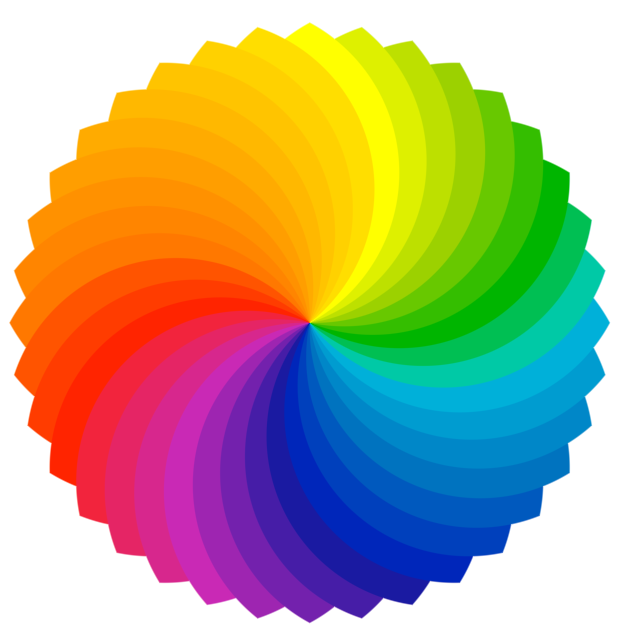
A Shadertoy shader for this background:

```glsl
// A rainbow pinwheel of 36 overlapping leaf-shaped petals on white.
// Each petal is a lens made of two circular arcs; the arc angle at a given
// radius has a closed form, so the visible petal follows from polar coordinates.

const float PETALS = 36.0;
const float TURN = 6.2831853;
const float PETAL_LENGTH = 0.481;    // centre to tip
const float PETAL_BULGE = 0.1436;    // half width of the lens
const vec2 WHEEL_CENTRE = vec2(0.4955, 0.4827);
const vec3 PAPER = vec3(1.0);

// Radius of the circle whose arc has the given chord and bulge.
float arcRadius(float chord, float bulge) {
    return (0.25 * chord * chord + bulge * bulge) / (2.0 * bulge);
}

// Moves a colour towards the next stop as index runs between two petals.
vec3 blendStop(vec3 colour, float index, float start, float end, vec3 next) {
    return mix(colour, next, clamp((index - start) / (end - start), 0.0, 1.0));
}

// Petal colour, counted clockwise from the yellow one at the top.
vec3 petalColour(float petal) {
    float i = mod(petal, PETALS);
    vec3 c = vec3(1.0, 1.0, 0.0);                              // yellow
    c = blendStop(c, i, 0.0, 3.0, vec3(0.61, 0.82, 0.0));      // lime
    c = blendStop(c, i, 3.0, 6.0, vec3(0.0, 0.71, 0.0));       // green
    c = blendStop(c, i, 6.0, 8.0, vec3(0.0, 0.79, 0.65));      // turquoise
    c = blendStop(c, i, 8.0, 9.0, vec3(0.0, 0.69, 0.85));      // cyan
    c = blendStop(c, i, 9.0, 12.0, vec3(0.0, 0.45, 0.75));     // azure
    c = blendStop(c, i, 12.0, 15.0, vec3(0.0, 0.15, 0.73));    // blue
    c = blendStop(c, i, 15.0, 16.0, vec3(0.10, 0.10, 0.63));   // indigo
    c = blendStop(c, i, 16.0, 18.0, vec3(0.45, 0.13, 0.68));   // violet
    c = blendStop(c, i, 18.0, 20.0, vec3(0.79, 0.16, 0.71));   // magenta
    c = blendStop(c, i, 20.0, 23.0, vec3(0.95, 0.14, 0.24));   // crimson
    c = blendStop(c, i, 23.0, 24.0, vec3(1.0, 0.14, 0.0));     // red
    c = blendStop(c, i, 24.0, 26.0, vec3(1.0, 0.33, 0.0));     // vermilion
    c = blendStop(c, i, 26.0, 27.0, vec3(1.0, 0.47, 0.0));     // orange
    return blendStop(c, i, 27.0, 35.0, vec3(1.0, 0.87, 0.0));  // gold
}

// Swirled petals, softened by one pixel across each arc.
vec3 pinwheel(float angle, float radius, float chord, float arc, float pixel) {
    float diameter = 2.0 * arc;
    float r = clamp(radius, 0.0001, chord);
    float swirl = acos(r / diameter) - acos(chord / diameter);
    float spacing = TURN / PETALS;
    float phase = (angle - swirl) / spacing;
    float slope = diameter / (r * sqrt(diameter * diameter - r * r) * spacing);
    float soft = min(0.5, 0.8 * pixel * slope);
    float border = floor(phase + 0.5);
    float beyond = smoothstep(-soft, soft, phase - border);
    return mix(petalColour(border), petalColour(border + 1.0), beyond);
}

// Signed distance to the scalloped rim: the outer half of one repeated lens.
float rimDistance(float angle, float radius, float chord, float bulge, float arc) {
    float spacing = TURN / PETALS;
    float folded = abs(mod(angle + 0.5 * spacing, spacing) - 0.5 * spacing);
    vec2 q = radius * vec2(sin(folded), cos(folded));
    q.y = max(q.y, 0.5 * chord);
    return length(q - vec2(bulge - arc, 0.5 * chord)) - arc;
}

void mainImage(out vec4 fragColor, in vec2 fragCoord) {
    float pixel = 1.0 / iResolution.y;
    vec2 p = (fragCoord - 0.5 * vec2(iResolution.x, 0.0)) * pixel;
    p -= WHEEL_CENTRE - vec2(0.512, 0.0);

    // Angle runs clockwise from the top.
    float radius = length(p);
    float angle = radius > 0.0 ? atan(p.x, p.y) : 0.0;
    float arc = arcRadius(PETAL_LENGTH, PETAL_BULGE);

    vec3 wheel = pinwheel(angle, radius, PETAL_LENGTH, arc, pixel);
    float rim = rimDistance(angle, radius, PETAL_LENGTH, PETAL_BULGE, arc);
    float coverage = 1.0 - smoothstep(-pixel, pixel, rim);
    fragColor = vec4(mix(PAPER, wheel, coverage), 1.0);
}
```
